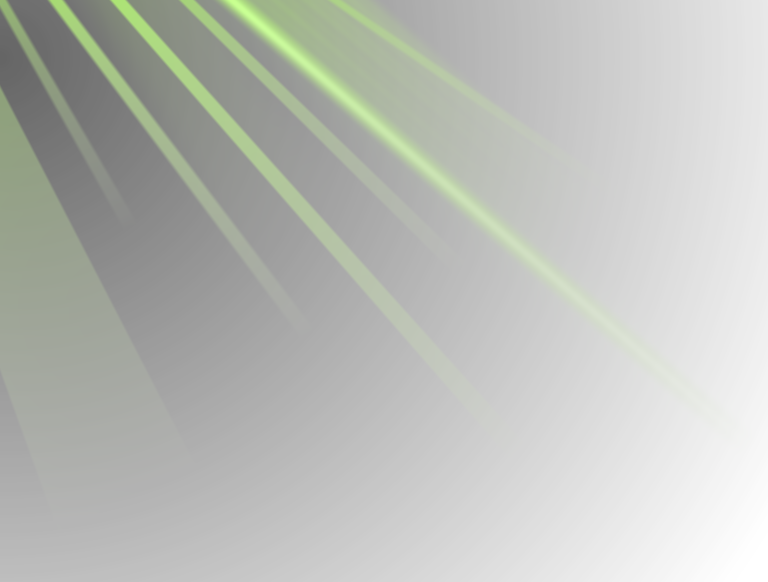
A Shadertoy shader for this background:

```glsl
// Green light beams fanning from the upper left across a grey radial gradient.

const int BEAM_COUNT = 9;

// Start and end of each beam axis, in canvas heights from the top left
const vec4 axes[BEAM_COUNT] = vec4[](
    vec4(-0.155, 0.0, 0.22, 0.86),
    vec4(0.25, 0.0, 0.50, 0.40),
    vec4(0.519, 0.0, 1.00, 0.404),
    vec4(0.002, 0.0, 0.225, 0.39),
    vec4(0.096, 0.0, 0.530, 0.575),
    vec4(0.203, 0.0, 0.893, 0.78),
    vec4(0.321, 0.0, 0.79, 0.46),
    vec4(0.575, 0.0, 1.06, 0.333),
    vec4(0.398, 0.0, 1.29, 0.768));

// Half width at start and end, edge softness, strength
const vec4 styles[BEAM_COUNT] = vec4[](
    vec4(0.070, 0.131, 0.003, 0.52),
    vec4(0.080, 0.090, 0.040, 0.13),
    vec4(0.078, 0.070, 0.014, 0.33),
    vec4(0.008, 0.012, 0.004, 0.55),
    vec4(0.010, 0.013, 0.004, 0.82),
    vec4(0.010, 0.018, 0.003, 0.86),
    vec4(0.009, 0.014, 0.003, 0.66),
    vec4(0.006, 0.010, 0.004, 0.46),
    vec4(0.012, 0.018, 0.012, 0.88));

// Returns position along the axis (0 to 1) and signed distance across it
vec2 beamCoords(vec2 p, vec4 axis) {
    vec2 dir = axis.zw - axis.xy;
    vec2 rel = p - axis.xy;
    float along = clamp(dot(rel, dir) / dot(dir, dir), 0.0, 1.0);
    float across = (rel.x * dir.y - rel.y * dir.x) / length(dir);
    return vec2(along, across);
}

float beamAlpha(vec2 q, vec4 style) {
    float halfWidth = mix(style.x, style.y, q.x);
    float edge = 1.0 - smoothstep(-style.z, style.z, abs(q.y) - halfWidth);
    return style.w * edge * pow(1.0 - q.x, 0.8);
}

void mainImage(out vec4 fragColor, in vec2 fragCoord) {
    vec2 p = vec2(fragCoord.x, iResolution.y - fragCoord.y) / iResolution.y;

    // Grey gradient with faint concentric bands
    float radius = length(p - vec2(0.0, 0.1));
    float ring = radius / 0.035;
    float banded = (floor(ring) + smoothstep(0.3, 0.7, fract(ring))) * 0.035;
    vec3 color = vec3(0.395 + 0.39 * mix(radius, banded, 0.4));

    // Wide hazes first, then the narrow beams over them
    for (int i = 0; i < BEAM_COUNT; i++) {
        vec2 q = beamCoords(p, axes[i]);
        float alpha = beamAlpha(q, styles[i]);
        // Faint lengthwise streaks in the upper haze
        if (i == 2) alpha *= 1.0 + 0.08 * sin(q.y * 160.0) + 0.05 * sin(q.y * 370.0);
        vec3 light = mix(vec3(0.70, 0.95, 0.45), vec3(0.82, 0.87, 0.76), pow(q.x, 0.7));
        color = mix(color, light, alpha);
    }

    // Glow and hot core of the main beam
    vec2 mainRay = beamCoords(p, axes[BEAM_COUNT - 1]);
    float glow = exp(-pow(mainRay.y / 0.035, 2.0)) * (1.0 - mainRay.x);
    float core = exp(-pow(mainRay.y / 0.008, 2.0)) * (1.0 - mainRay.x);
    color += vec3(0.01, 0.03, 0.0) * glow + vec3(0.09, 0.08, 0.10) * core;

    fragColor = vec4(clamp(color, 0.0, 1.0), 1.0);
}
```
